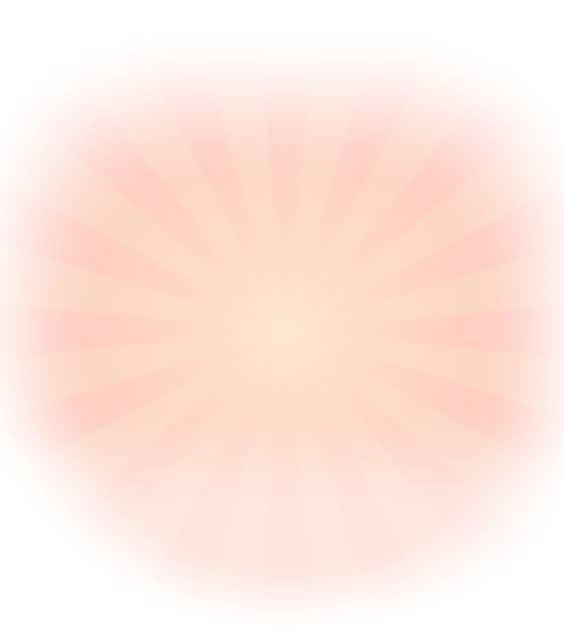
This background is drawn by a WebGL 1 fragment shader. Its source:

```glsl
precision highp float;

uniform vec2 u_resolution;

#define TAU 6.2831853
#define RAY_COUNT 16.0
#define RAY_HALF_WIDTH 0.24
#define RAY_CENTER vec2(0.0065, -0.017)
#define PATCH_CENTER vec2(0.0026, -0.010)
#define PATCH_RADII vec2(0.500, 0.472)
#define VEIL_OPACITY 0.56
#define CORE_COLOR vec3(1.0, 0.904, 0.812)
#define INNER_COLOR vec3(1.0, 0.870, 0.790)
#define LIGHT_OUTER vec3(0.992, 0.840, 0.775)
#define DARK_OUTER vec3(0.998, 0.812, 0.762)
#define RIM_COLOR vec3(1.0, 0.805, 0.790)

// Coverage of the darker rays, with edges one pixel soft
float rayMask(vec2 p, float pixel) {
  float radius = length(p);
  float turn = atan(p.x, p.y + 1e-5) / TAU;
  float cell = abs(fract(turn * RAY_COUNT + 0.5) - 0.5);
  float edge = (cell - RAY_HALF_WIDTH) * TAU / RAY_COUNT * radius;
  return 1.0 - smoothstep(-pixel, pixel, edge);
}

// Soft superellipse, rounder toward the lower left
float patchMask(vec2 p) {
  vec2 q = abs(p) / PATCH_RADII + 1e-4;
  float lowerPower = mix(2.0, 2.5, smoothstep(-0.3, 0.3, p.x));
  float power = mix(lowerPower, 3.0, smoothstep(-0.2, 0.2, p.y));
  float d = pow(pow(q.x, power) + pow(q.y, power), 1.0 / power);

  // The fade is long at the top and short at the bottom
  float rise = p.y / (length(p) + 1e-4);
  float fadeStart = mix(0.61, rise > 0.0 ? 0.46 : 0.77, rise * rise);
  return 1.0 - smoothstep(fadeStart, 1.02, d);
}

void main() {
  float pixel = 1.0 / u_resolution.y;
  vec2 p = (gl_FragCoord.xy - 0.5 * u_resolution) * pixel;
  vec2 fromCore = p - RAY_CENTER;
  float radius = length(fromCore);
  float coverage = patchMask(p - PATCH_CENTER);

  // Light ground that turns pink along the rim
  float spread = smoothstep(0.06, 0.34, radius);
  vec3 color = mix(INNER_COLOR, LIGHT_OUTER, spread);
  color = mix(color, RIM_COLOR, 0.6 * (1.0 - coverage));

  // Rays that gain contrast away from the core
  float contrast = smoothstep(0.02, 0.32, radius);
  vec3 shade = DARK_OUTER - LIGHT_OUTER;
  color += shade * rayMask(fromCore, pixel) * contrast;

  // Warm core glow
  color = mix(color, CORE_COLOR, exp(-radius * radius / 0.0035));

  // Pale lower veil and fade to white
  float veil = mix(VEIL_OPACITY, 1.0, smoothstep(-0.30, -0.13, p.y));
  color = mix(color, RIM_COLOR, 0.4 * (1.0 - veil));
  gl_FragColor = vec4(mix(vec3(1.0), color, coverage * veil), 1.0);
}
```
